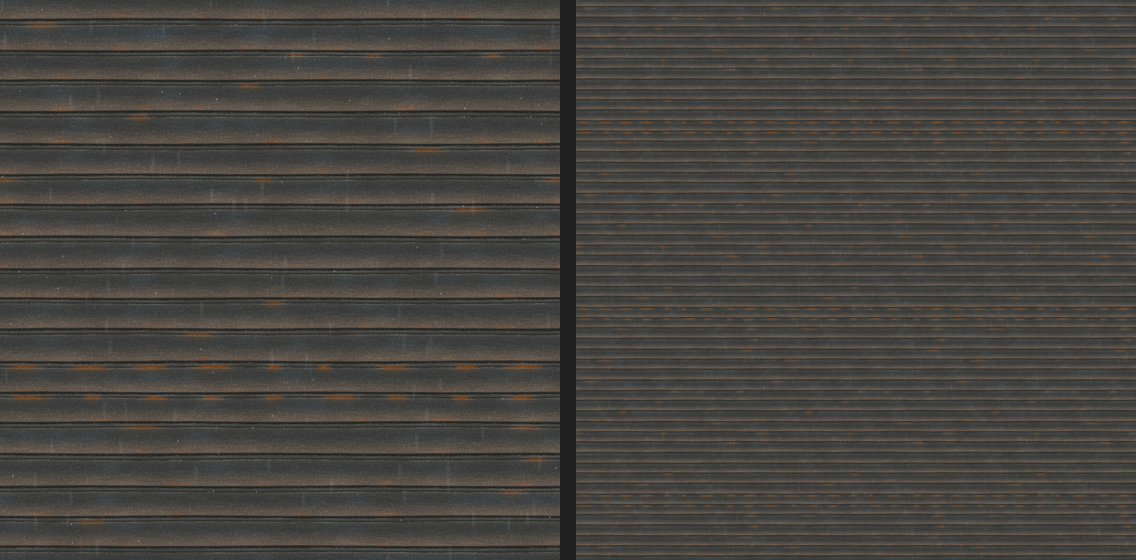
Left, the tile; right, the same tile 3 across and 3 down.
This texture is drawn by a three.js fragment shader. Its source:

```glsl
// Dark ribbed metal shutter: 18 horizontal slats, each a grey curve that warms
// to a brown lip above a dark double seam. Cellular noise gives grain, streaks
// and specks; layered sines give stains; hashed cells place rust on the seams.
varying vec2 vUv;

const float TAU = 6.2831853;
const float SLATS = 18.0;

float hash(vec2 p) {
  return fract(sin(dot(p, vec2(127.1, 311.7))) * 43758.5);
}

// Wrapping cellular noise: x = distance to nearest point, y = its random id
vec2 cells(vec2 uv, vec2 count) {
  vec2 p = uv * count;
  vec2 nearest = vec2(9.0, 0.0);
  for (int j = -1; j <= 1; j++) {
    for (int i = -1; i <= 1; i++) {
      vec2 cell = floor(p) + vec2(float(i), float(j));
      vec2 id = floor(mod(cell + 0.5, count));
      vec2 point = cell + vec2(hash(id), hash(id + 17.3));
      float d = length(point - p);
      if (d < nearest.x) nearest = vec2(d, hash(id + 5.1));
    }
  }
  return nearest;
}

// Layered sines with whole frequencies, roughly -1 to 1
float stains(vec2 uv) {
  vec2 a = uv * TAU;
  float warp = 1.5 * sin(a.x * 2.0 - a.y * 3.0);
  return 0.5 * sin(a.x * 3.0 + a.y * 5.0 + warp)
       + 0.3 * sin(a.x * 7.0 - a.y * 11.0 + 2.0 * warp)
       + 0.2 * sin(a.x * 13.0 + a.y * 8.0 - warp);
}

// Soft line at a height on the slat, wrapping from one slat to the next
float band(float t, float centre, float width) {
  float d = (abs(fract(t - centre + 0.5) - 0.5)) / width;
  return exp(-d * d);
}

// Patch along a seam: distance from its centre, 1 at its edge
float patchDistance(float x, float row, float count, float chance) {
  float s = x * count + hash(vec2(row, 3.7)) * count;
  vec2 id = vec2(floor(mod(floor(s) + 0.5, count)), row);
  float centre = mix(0.36, 0.64, hash(id + 2.3));
  float halfWidth = mix(0.12, 0.34, hash(id + 8.9));
  float present = step(hash(id + 31.7), chance);
  return mix(9.0, abs(fract(s) - centre) / halfWidth, present);
}

void main() {
  vec2 uv = vUv;
  float grain = cells(uv, vec2(230.0)).x - 0.45;
  float streak = cells(uv, vec2(26.0, 216.0)).x - 0.45;
  float stain = stains(uv);

  // Slat coordinate, running down from each seam, slightly uneven
  float y = (1.0 - uv.y) * SLATS - 0.61;
  y += 0.035 * sin(TAU * (uv.y * 5.0 + 0.1)) + 0.012 * sin(TAU * (uv.x * 2.0 + uv.y * 7.0));
  y += 0.018 * streak + 0.02 * grain;
  float t = fract(y);
  float row = floor(mod(floor(y) + 0.5, SLATS));

  // Curved face warming to a dusty brown lip
  float lip = smoothstep(0.4, 1.02, t) * (1.0 - smoothstep(0.94, 0.985, t));
  lip *= 0.96 + 0.12 * stain;
  vec3 color = mix(vec3(0.236, 0.238, 0.228), vec3(0.412, 0.362, 0.316), lip);
  color += vec3(0.035, 0.032, 0.028) * smoothstep(0.0, 0.06, t) * (1.0 - smoothstep(0.14, 0.38, t));

  // Blue-grey stains on the face, strongest on the top slat
  float face = smoothstep(0.15, 0.35, t) * (1.0 - smoothstep(0.5, 0.8, t));
  float topSlat = 1.0 - step(0.5, row);
  float blue = face * (0.35 + smoothstep(0.1, 0.8, stain) + topSlat * (0.6 + 0.6 * stain));
  color += vec3(0.0, 0.012, 0.024) * blue;

  // Double seam: thick dark gap, thin dark crease, worn highlight
  color *= 1.0 - 0.42 * band(t, 0.01, 0.035);
  color *= 1.0 - 0.3 * band(t, 0.145, 0.025);
  color += 0.05 * band(t, 0.195, 0.02) * (0.8 + 0.7 * stain + streak);
  color += 0.035 * band(t, 0.08, 0.025) * (0.6 + stain);

  // Rust: two heavy seams, one moderate, scattered spots elsewhere
  float heavy = 1.0 - step(0.8, abs(row - 11.5));
  float moderate = 1.0 - step(0.5, abs(row - 1.0));
  float chance = 0.07 + 0.1 * hash(vec2(row, 9.2)) + 0.7 * heavy + 0.4 * moderate;
  float d = patchDistance(uv.x, row, 9.0, chance) + 0.9 * streak + 0.4 * grain;
  float chips = (1.0 - smoothstep(0.7, 1.4, d)) * (band(t, 0.09, 0.025) + band(t, 0.205, 0.022));
  color = mix(color, vec3(0.43, 0.42, 0.38), 0.5 * chips);
  float rust = (1.0 - smoothstep(0.25, 1.0, d)) * band(t, 0.155, 0.06);
  color = mix(color, vec3(0.49, 0.27, 0.11), (0.55 + 0.3 * heavy) * rust);
  float haze = (1.0 - smoothstep(0.1, 1.4, d)) * smoothstep(0.1, 0.2, t) * (1.0 - smoothstep(0.2, 0.6, t));
  color += vec3(0.035, 0.012, -0.008) * haze;

  // Orange tint creeping along some lips
  float creep = smoothstep(0.35, 0.9, stains(uv.yx + vec2(0.3, 0.1)));
  color += vec3(0.06, 0.0, -0.03) * creep * band(t, 0.91, 0.07);

  // Faint vertical drips and pale specks
  vec2 drip = cells(uv, vec2(90.0, 20.0));
  color += vec3(0.035, 0.042, 0.045) * step(0.95, drip.y) * (1.0 - smoothstep(0.1, 0.45, drip.x));
  vec2 speck = cells(uv, vec2(44.0));
  color += 0.16 * step(0.965, speck.y) * (1.0 - smoothstep(0.03, 0.11, speck.x));

  // Fine grain and brushed streaks
  color *= 1.0 + 0.2 * grain + 0.1 * streak + 0.025 * stain;
  gl_FragColor = vec4(color, 1.0);
}
```
